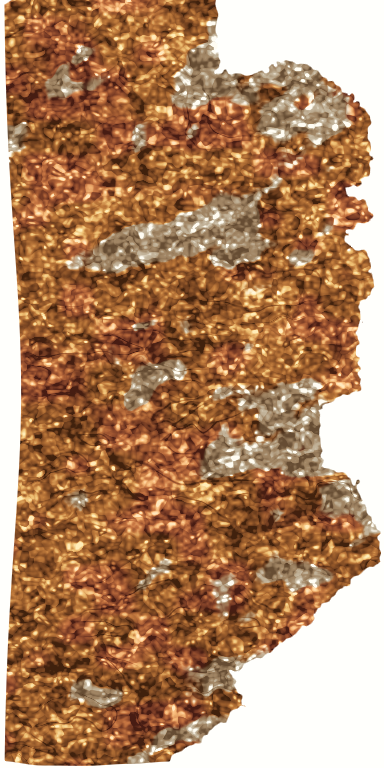
Write a Shadertoy shader that draws this texture.

```glsl
// A torn slab of coppery flakes with grey mineral patches on white.
// Smoothed cellular grains and value noise drive a copper colour ramp;
// the ragged outline is built from edge curves, bumps and bites.

float hash(vec2 c) {
    vec3 h = fract(c.xyx * 0.1031);
    h += dot(h, h.yzx + 33.33);
    return fract((h.x + h.y) * h.z);
}

float noise(vec2 p) {
    vec2 i = floor(p), f = fract(p);
    f = f * f * (3.0 - 2.0 * f);
    return mix(mix(hash(i), hash(i + vec2(1, 0)), f.x),
               mix(hash(i + vec2(0, 1)), hash(i + vec2(1, 1)), f.x), f.y);
}

float bump(float x, float centre, float width) {
    float d = (x - centre) / width;
    return exp(-d * d);
}

// x: blended brightness of nearby grains, y: distance to the nearest centre,
// z: random value of the nearest grain
vec3 grains(vec2 p) {
    vec2 cell = floor(p);
    float total = 0.0, weights = 0.0, nearest = 9.0, id = 0.0;
    for (int j = -1; j <= 1; j++)
    for (int i = -1; i <= 1; i++) {
        vec2 c = cell + vec2(i, j);
        vec2 d = c + 0.1 + 0.8 * vec2(hash(c + 17.0), hash(c + 59.0)) - p;
        float d2 = dot(d, d), w = exp(-14.0 * d2);
        total += w * hash(c + 101.0);
        weights += w;
        if (d2 < nearest) { nearest = d2; id = hash(c + 143.0); }
    }
    return vec3(total / weights, sqrt(nearest), id);
}

float rightEdge(float y) {
    float e = 0.965 - 0.075 * bump(y, 1.505, 0.025) - 0.07 * bump(y, 1.383, 0.035);
    e -= 0.03 * (1.0 - smoothstep(1.21, 1.25, y));
    e -= 0.1 * (smoothstep(0.74, 0.79, y) - smoothstep(0.93, 0.99, y));
    e += 0.045 * (1.0 - smoothstep(0.6, 0.75, y));
    float taper = 0.6 + 0.38 * pow(max(y - 0.26, 0.0) / 0.28, 0.75);
    float foot = min(0.42 + 1.4 * y, 0.71 - 0.45 * y);
    return y < 0.26 ? foot : min(e, taper);
}

// Positive inside the slab
float slab(vec2 p) {
    vec2 rough = vec2(noise(p * 75.0), noise(p * 75.0 + 40.0)) - 0.5;
    rough += 1.3 * (vec2(noise(p * 26.0), noise(p * 26.0 + 70.0)) - 0.5);
    vec2 q = p + 0.015 * rough;
    float shoulder = 1.81 + 0.035 * bump(q.x, 0.76, 0.06)
                   - 1.6 * pow(max(q.x - 0.8, 0.0), 1.5);
    float body = min(rightEdge(q.y) - q.x, shoulder - q.y);
    float tab = min(0.56 - q.x, q.y - 1.7);
    float d = max(body, tab);
    d = min(d, p.x - 0.01 - 0.045 * bump(p.y, 0.98, 0.55));
    d = min(d, p.y - 0.025 * noise(vec2(p.x * 9.0, 3.0)));
    return min(d, 1.985 + 0.03 * smoothstep(0.0, 0.06, p.x) - p.y);
}

vec3 copper(float v) {
    vec3 c = mix(vec3(0.25, 0.13, 0.05), vec3(0.44, 0.25, 0.12), smoothstep(0.05, 0.28, v));
    c = mix(c, vec3(0.60, 0.36, 0.17), clamp((v - 0.28) / 0.22, 0.0, 1.0));
    c = mix(c, vec3(0.76, 0.49, 0.24), clamp((v - 0.50) / 0.21, 0.0, 1.0));
    c = mix(c, vec3(0.93, 0.74, 0.44), clamp((v - 0.71) / 0.17, 0.0, 1.0));
    return mix(c, vec3(1.0, 0.93, 0.72), clamp((v - 0.90) / 0.2, 0.0, 1.0));
}

vec3 mineral(float v) {
    vec3 c = mix(vec3(0.40, 0.30, 0.20), vec3(0.63, 0.52, 0.39), smoothstep(0.1, 0.5, v));
    c = mix(c, vec3(0.76, 0.70, 0.60), smoothstep(0.5, 0.75, v));
    return mix(c, vec3(1.0, 0.99, 0.95), smoothstep(0.75, 0.95, v));
}

void mainImage(out vec4 fragColor, in vec2 fragCoord) {
    vec2 p = fragCoord / iResolution.xy * vec2(1, 2);

    // Flakes: bent coordinates keep the grains irregular and slightly flat
    vec2 bend = vec2(noise(p * 30.0 + 5.0), noise(p * 30.0 + 90.0)) - 0.5;
    vec2 q = p + 0.02 * bend;
    vec3 g = grains(q * vec2(54, 68));
    float v = 0.5 + 0.55 * (g.x - 0.5) + 0.35 * (0.4 - g.y);
    v += 0.5 * (noise(p * vec2(95, 110)) - 0.5);
    v += 0.4 * (noise(q * vec2(32, 46) + 11.0) - 0.5);
    v += 0.3 * (noise(p * vec2(6, 9) + 23.0) - 0.5);
    v += 0.07 * smoothstep(1.7, 1.95, p.y);

    // Dark creases running mostly sideways
    float crease = abs(noise(q * vec2(9, 26) + 3.0 * noise(p * 5.0)) - 0.5);
    v -= 0.28 * (1.0 - smoothstep(0.0, 0.06, crease)) * smoothstep(0.4, 0.7, noise(p * 7.0 + 31.0));

    // Glints at the centres of a few grains
    v += 0.35 * step(0.93, g.z) * (1.0 - smoothstep(0.1, 0.45, g.y));

    // Copper with reddish areas
    vec3 color = copper(v);
    color += vec3(0.03, -0.02, 0.025) * smoothstep(0.5, 0.8, noise(p * vec2(10, 14) + 61.0));

    // Grey patches, slanted and more common towards the right
    vec2 s = q + vec2(0.0, -0.3 * q.x);
    float patchField = 0.65 * noise(s * vec2(5, 8) + 7.0) + 0.35 * noise(s * vec2(14, 20) + 47.0);
    patchField += 0.16 * (p.x - 0.45) + 0.06 * (v - 0.5);
    color = mix(color, mineral(v), smoothstep(0.65, 0.70, patchField));

    // Cut out the slab
    float d = slab(p);
    float inside = clamp(0.5 + d / max(fwidth(d), 0.0001), 0.0, 1.0);
    fragColor = vec4(mix(vec3(1.0, 1.0, 0.99), color, inside), 1.0);
}
```
